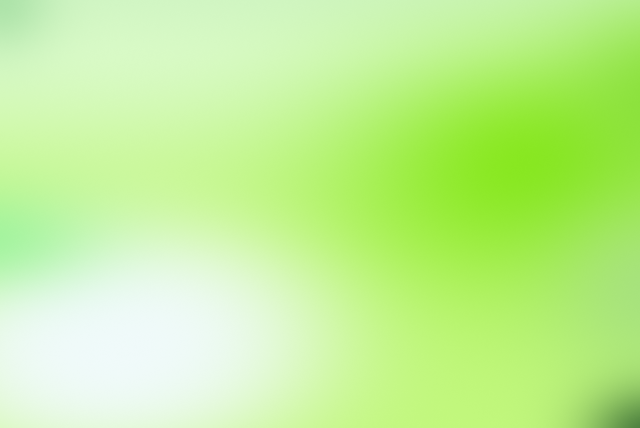
Reproduce this background procedurally as a WebGL 1 fragment shader.

```glsl
precision highp float;

uniform vec2 u_resolution;

#define LIME vec3(0.76, 0.97, 0.49)
#define PALE vec3(0.85, 0.98, 0.78)
#define COOL vec3(0.80, 0.95, 0.76)
#define VIVID vec3(0.53, 0.91, 0.11)
#define LEAF vec3(0.52, 0.87, 0.20)
#define SAGE vec3(0.65, 0.88, 0.50)
#define WHITE vec3(0.94, 0.98, 0.98)
#define MINT vec3(0.58, 0.95, 0.60)
#define SHADE vec3(0.22, 0.42, 0.20)
#define CORNER vec3(0.62, 0.86, 0.62)

// Tilted elliptical falloff; higher power gives a flatter core
float glow(vec2 uv, vec2 centre, vec2 radius, float tilt, float power) {
  vec2 d = uv - centre;
  float c = cos(tilt), s = sin(tilt);
  vec2 q = vec2(c * d.x + s * d.y, c * d.y - s * d.x) / radius;
  return exp(-pow(dot(q, q) + 1e-6, power));
}

float softGlow(vec2 uv, vec2 centre, vec2 radius) {
  return glow(uv, centre, radius, 0.0, 1.0);
}

float hash(vec2 p) {
  return fract(sin(dot(p, vec2(12.99, 78.23))) * 43758.5);
}

void main() {
  vec2 uv = gl_FragCoord.xy / u_resolution;

  // Vertical wash from lime to pale green
  vec3 color = mix(LIME, PALE, smoothstep(0.4, 0.9, uv.y));
  color = mix(color, COOL, 0.7 * smoothstep(0.85, 1.05, uv.y));

  // Vivid ridge rising to the right edge
  color = mix(color, VIVID, glow(uv, vec2(0.84, 0.61), vec2(0.32, 0.28), 0.3, 1.0));
  color = mix(color, LEAF, 0.85 * softGlow(uv, vec2(1.05, 0.78), vec2(0.16, 0.22)));

  // Muted lower right
  color = mix(color, SAGE, 0.9 * softGlow(uv, vec2(1.02, 0.32), vec2(0.16, 0.22)));

  // White pool and the mint patch above its left side
  color = mix(color, WHITE, glow(uv, vec2(0.18, 0.20), vec2(0.35, 0.30), 0.15, 1.6));
  color = mix(color, MINT, 0.75 * softGlow(uv, vec2(-0.03, 0.44), vec2(0.18, 0.12)));

  // Shaded corners
  color = mix(color, SHADE, 0.9 * softGlow(uv, vec2(1.02, -0.02), vec2(0.10, 0.11)));
  color = mix(color, CORNER, 0.7 * softGlow(uv, vec2(0.0, 1.0), vec2(0.08, 0.12)));

  // Dither against banding
  color += (hash(gl_FragCoord.xy) - 0.5) / 255.0;
  gl_FragColor = vec4(color, 1.0);
}
```
